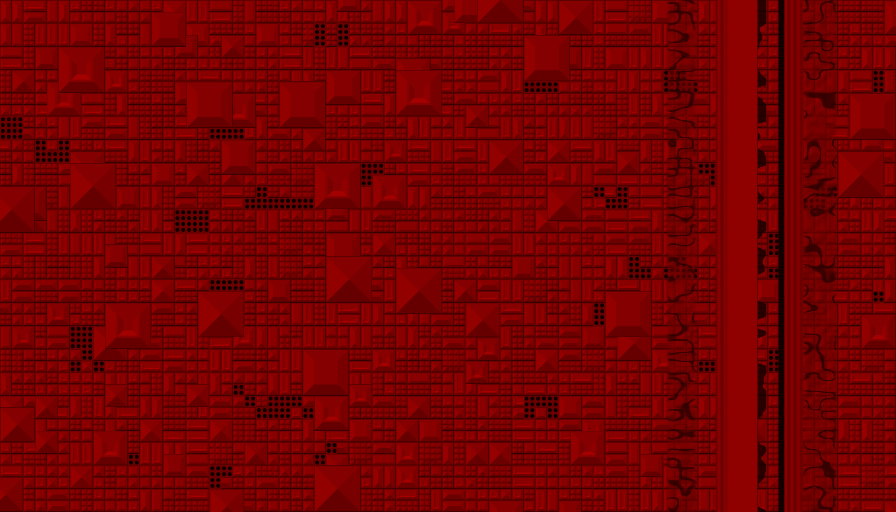
Give the GLSL for this pattern, as a Shadertoy shader.

```glsl
float hash(vec2 p) {
    vec3 q = fract(p.xyx * 0.1031);
    q += dot(q, q.yzx + 33.33);
    return fract((q.x + q.y) * q.z);
}

float noise(vec2 p) {
    vec2 i = floor(p), f = fract(p);
    f = f * f * (3.0 - 2.0 * f);
    return mix(mix(hash(i), hash(i + vec2(1, 0)), f.x),
               mix(hash(i + vec2(0, 1)), hash(i + vec2(1, 1)), f.x), f.y);
}

// Soft-edged interval from a to b
float band(float x, float a, float b, float soft) {
    return smoothstep(a - soft, a + soft, x) * (1.0 - smoothstep(b - soft, b + soft, x));
}

// Light on a pyramid, a flat-topped block or a block with a sunken top
float relief(vec2 q, vec2 halfSize, float kind, float px) {
    vec2 edge = halfSize - abs(q);
    float reach = min(halfSize.x, halfSize.y);
    float d = min(edge.x, edge.y), t = d / reach, soft = 0.5 * px / reach;
    vec2 side = smoothstep(-0.6 * px, 0.6 * px, q);
    float face = mix(mix(-0.12, 0.0, side.y), mix(0.055, -0.05, side.x),
                     smoothstep(-0.6 * px, 0.6 * px, edge.y - edge.x));
    float slope = 1.0;
    if (kind > 0.35) slope = 1.0 - smoothstep(0.48 - soft, 0.48 + soft, t);
    if (kind > 0.6) slope -= band(t, 0.58, 0.8, soft);
    float groove = 1.0 - smoothstep(0.02, 0.02 + max(px, 0.1), d);
    return face * slope - 0.17 * groove;
}

// Fine ground: bars, studs, little blocks and drilled cells
float ground(vec2 p, float px) {
    vec2 cell = floor(p);
    if (hash(floor(p / vec2(3, 2)) + 71.0) < 0.065 && hash(cell + 9.0) < 0.65) {
        float hole = length(fract(p * 2.0) - 0.5) * 0.5;
        return 0.42 - 0.36 * (1.0 - smoothstep(0.17 - 0.5 * px, 0.17 + 0.5 * px, hole));
    }
    p.x += floor(2.0 * hash(vec2(floor(p.y / 2.0), 5.0)));
    float split = hash(floor(p / 2.0) + 31.0);
    vec2 size = split < 0.24 ? vec2(2, 1) : split < 0.48 ? vec2(1, 2)
              : split < 0.56 ? vec2(2) : vec2(1);
    vec2 q = (fract(p / size) - 0.5) * size;
    float kind = hash(floor(p / size) + size * 17.0);
    if (kind < 0.3) {
        vec2 stud = (fract(q * 2.0) - 0.5) * 0.5;
        return 0.54 + relief(q, size * 0.5, 0.5, px) * 0.6
                    + relief(stud, vec2(0.25), 0.0, px) * 0.6;
    }
    return 0.535 + relief(q, size * 0.5, fract(kind * 7.0), px);
}

// Large blocks dropped on the ground, biggest first
float plating(vec2 p, float px) {
    for (float size = 4.0; size > 1.5; size--) {
        float pitch = 2.0 * size + 1.0;
        vec2 id = floor((p + size) / pitch) + size * 23.0;
        vec2 shift = floor(vec2(hash(id), hash(id + 57.0)) * (pitch - size + 1.0));
        vec2 corner = floor((p + size) / pitch) * pitch - size + shift;
        vec2 q = p - corner - 0.5 * size;
        bool clear = abs(corner.x + 0.5 * size - 64.5) > 7.0 + 0.5 * size;
        if (clear && hash(id + 113.0) < 0.48 && max(abs(q.x), abs(q.y)) < 0.5 * size)
            return 0.52 + relief(q, vec2(0.5 * size), hash(id + 211.0), px);
    }
    return ground(p, px);
}

void mainImage(out vec4 fragColor, in vec2 fragCoord) {
    float px = 44.0 / iResolution.y;
    vec2 p = fragCoord * px;
    float red = plating(p, px), soft = 0.5 * px;

    // Two eroded strips with ragged shadows
    float rough = noise(p * vec2(0.9, 1.2));
    float bump = noise(p * 1.7) - noise(p * 1.7 + vec2(0.4, -0.3));
    float crack = 1.0 - smoothstep(0.03, 0.1, abs(rough - 0.45));
    float strips = max(band(p.x, 57.4, 59.7, 0.2), band(p.x, 69.1, 71.8, 0.2));
    float eroded = mix(red, 0.43, 0.6) + 0.12 * bump;
    red = mix(red, mix(eroded, 0.12, 0.7 * crack), strips);

    // Ribbed rails beside a smooth beam
    float rails = max(band(p.x, 61.5, 62.5, soft), band(p.x, 67.4, 69.0, soft));
    red = mix(red, 0.47 + 0.06 * cos(p.x * 12.0), rails);
    red = mix(red, 0.56, band(p.x, 62.5, 65.1, soft));

    // Broken shadow at the beam and a deep slot
    float ragged = 65.15 + 0.7 * smoothstep(0.35, 0.8, noise(vec2(p.y * 1.3, 3.0)));
    red = mix(red, 0.1, 0.85 * band(p.x, 65.1, ragged, soft));
    red = mix(red, 0.07, band(p.x, 66.9, 67.4, soft));

    fragColor = vec4(clamp(red, 0.0, 1.0), 0.0, 0.0, 1.0);
}
```
